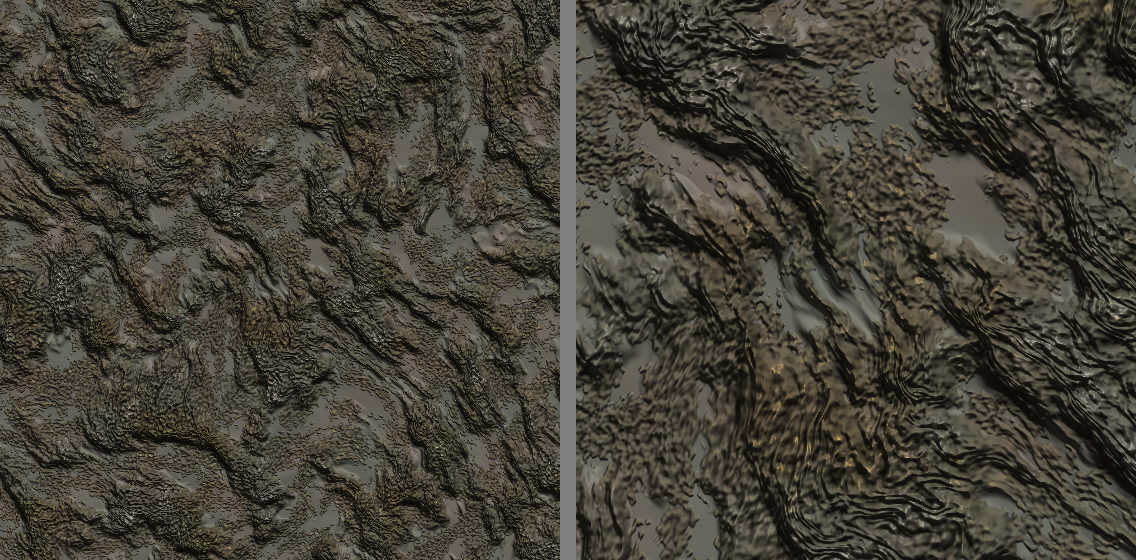
Left: the whole. Right: its middle third, enlarged.
Write a three.js fragment shader that draws this texture.

```glsl
#define WARP 0.045
#define RIDGE_HEIGHT 0.021
#define LAYER_HEIGHT 0.0043
#define GRAIN_HEIGHT 0.0020
#define LAYER_DENSITY 110.0
#define GRAIN_DENSITY 185.0
#define AMBIENT 0.22
#define LIGHT_DIR vec3(0.22, 0.70, 0.68)
#define SLATE vec3(0.375, 0.370, 0.345)
#define CRUST vec3(0.305, 0.285, 0.240)
#define RIDGE vec3(0.290, 0.285, 0.260)
#define OCHRE vec3(0.44, 0.33, 0.13)

varying vec2 vUv;

struct Rock {
  float height;
  float ridge;
  float crust;
  float cavity;
};

vec2 gradientAt(vec2 cell) {
  float angle = 6.2832 * fract(sin(dot(cell, vec2(127.1, 311.7))) * 43758.545);
  return vec2(cos(angle), sin(angle));
}

// Gradient noise, roughly -1 to 1
float noise(vec2 p) {
  vec2 i = floor(p);
  vec2 f = p - i;
  vec2 u = f * f * f * (f * (f * 6.0 - 15.0) + 10.0);
  vec2 x = vec2(1.0, 0.0);
  float bottom = mix(dot(gradientAt(i), f), dot(gradientAt(i + x.xy), f - x.xy), u.x);
  float top = mix(dot(gradientAt(i + x.yx), f - x.yx), dot(gradientAt(i + x.xx), f - x.xx), u.x);
  return 1.4 * mix(bottom, top, u.y);
}

float fbm(vec2 p) {
  float sum = 0.0;
  float amplitude = 0.55;
  for (int i = 0; i < 4; i++) {
    sum += amplitude * noise(p);
    p = mat2(1.6, 1.2, -1.2, 1.6) * p + 7.3;
    amplitude *= 0.52;
  }
  return sum;
}

Rock rockAt(vec2 p) {
  vec2 q = p + WARP * vec2(fbm(p * 6.0 + 3.0), fbm(p * 6.0 + 31.0));
  q += 0.08 * vec2(noise(p * 2.7 + 14.0), noise(p * 2.7 + 52.0));

  // Folded ridges, mostly running down to the right
  vec2 axis = vec2(dot(q, vec2(0.64, -0.77)), dot(q, vec2(0.77, 0.64)));
  float field = fbm(axis * vec2(7.5, 12.0) + 11.0);
  float ridge = smoothstep(-0.12, 0.32, field);

  // Short broken layers that bend around the ridges
  vec2 s = vec2(axis.x * 50.0, axis.y * LAYER_DENSITY + field * 9.0);
  float chips = noise(p * 165.0 + 17.0);
  float layers = 1.0 - 1.4 * abs(noise(s)) + 0.5 * noise(s * 2.1 + 5.0) + 0.55 * chips;

  // Pitted crust that leaves smooth slate bare
  vec2 g = mix(p, q, 0.5) * GRAIN_DENSITY;
  float grain = noise(g) + 0.5 * noise(g * 1.8 + 9.0);
  float cover = fbm(q * 19.0 + 23.0) + 0.25 * noise(p * 75.0 + 70.0) + 0.22 * grain;
  float crust = smoothstep(-0.08, 0.08, cover + 0.6 * ridge + 0.06);

  Rock rock;
  rock.ridge = ridge;
  rock.crust = crust;
  rock.height = RIDGE_HEIGHT * ridge + LAYER_HEIGHT * ridge * layers
    + GRAIN_HEIGHT * crust * (grain + 0.4) + 0.003 * noise(q * 16.0);
  rock.cavity = mix(1.0, smoothstep(-0.6, 0.8, layers), 0.5 * ridge)
    * mix(1.0, smoothstep(-1.0, 0.3, grain), 0.45 * crust);
  return rock;
}

void main() {
  vec2 p = vUv;
  vec3 light = normalize(LIGHT_DIR);
  vec2 e = vec2(0.0011, 0.0);
  Rock rock = rockAt(p);

  // Relief lighting with a short cast shadow
  vec2 slope = vec2(rockAt(p + e.xy).height, rockAt(p + e.yx).height) - rock.height;
  vec3 normal = normalize(vec3(-slope / e.x, 1.0));
  float diffuse = max(dot(normal, light), 0.0) / light.z;
  float rise = rockAt(p + light.xy * 0.013).height - rock.height;
  float shadow = smoothstep(0.002, 0.018, rise);
  float glint = pow(max(dot(normal, normalize(light + vec3(0.0, 0.0, 1.0))), 0.0), 16.0);

  // Mineral colours with faint teal and rose stains
  float ochreZone = smoothstep(-0.25, 0.30, fbm(p * 7.0 + 60.0));
  vec3 albedo = mix(SLATE, CRUST, rock.crust);
  albedo = mix(albedo, RIDGE, rock.ridge);
  albedo *= 1.0 - vec3(0.04, 0.10, 0.26) * rock.ridge * ochreZone;
  albedo += vec3(-0.030, 0.005, 0.008) * noise(p * 13.0 + 40.0) * (1.0 - 0.4 * rock.crust);
  vec3 color = albedo * mix(AMBIENT, 1.0, diffuse) * rock.cavity * (1.0 - 0.6 * shadow);

  // Ochre sparkle in stained zones, pale sheen on clean ridges
  float sparkle = smoothstep(0.0, 0.55, noise(p * 120.0 + 80.0));
  float sheen = smoothstep(-0.3, 0.5, noise(p * 32.0 + 90.0));
  float lit = glint * rock.cavity * (1.0 - shadow);
  color += OCHRE * lit * rock.crust * ochreZone * sparkle * (0.6 + 0.5 * rock.ridge);
  color += vec3(0.42, 0.42, 0.41) * lit * rock.ridge * sheen * (1.0 - ochreZone);

  gl_FragColor = vec4(color + vec3(0.024, 0.020, 0.013), 1.0);
}
```
